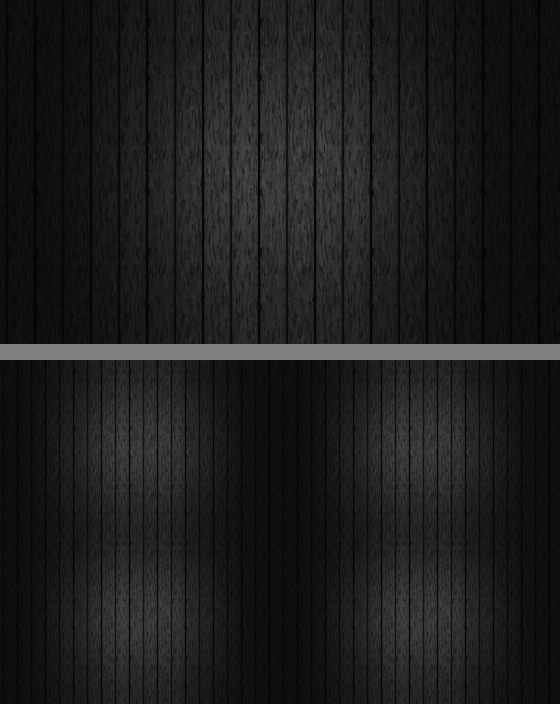
Top: one tile. Bottom: repeated 2 by 2.
Write a Shadertoy shader that draws this texture.

```glsl
const float TAU = 6.2831853;
const float PLANKS = 20.0;        // boards across the canvas
const float PLANK_CYCLE = 4.0;    // boards before the pattern repeats
const float ROWS = 3.0;           // grain repeats down the canvas
const float PLANK_SHIFT = 0.25;   // first joint, in board widths
const float GAP_THIN = 0.026;     // half widths of joints, in board widths
const float GAP_WIDE = 0.034;
const float BEVEL = 0.12;         // soft shading beside a joint
const float GRAIN_CONTRAST = 0.55;
const float PORE_DEPTH = 0.34;
const float KNOT_HEIGHT = 0.85;
const float KNOT_RINGS = 7.0;
const float KNOT_DEPTH = 0.15;
const float CHIP_DEPTH = 0.5;
const float GLOW_FALLOFF = 1.3;
const float GLOW_AT_TOP = 0.52;
const vec3 WOOD_DARK = vec3(0.056);
const vec3 WOOD_LIT = vec3(0.234);
const vec3 GAP_COLOR = vec3(0.016);

vec2 gradientAt(vec2 cell, float seed) {
    vec3 h = fract(vec3(cell, seed) * vec3(0.1031, 0.1030, 0.0973));
    h += dot(h, h.yzx + 33.33);
    float angle = TAU * fract((h.x + h.y) * h.z);
    return vec2(cos(angle), sin(angle));
}

// Gradient noise, about -0.7 to 0.7, that wraps vertically after rows cells.
float noiseWrapY(vec2 p, float rows, float seed) {
    vec2 cell = floor(p), f = p - cell;
    vec2 w = f * f * f * (f * (f * 6.0 - 15.0) + 10.0);
    float y0 = mod(cell.y, rows), y1 = mod(cell.y + 1.0, rows);
    float a = dot(gradientAt(vec2(cell.x, y0), seed), f);
    float b = dot(gradientAt(vec2(cell.x + 1.0, y0), seed), f - vec2(1, 0));
    float c = dot(gradientAt(vec2(cell.x, y1), seed), f - vec2(0, 1));
    float d = dot(gradientAt(vec2(cell.x + 1.0, y1), seed), f - vec2(1, 1));
    return mix(mix(a, b, w.x), mix(c, d, w.x), w.y);
}

// Noise with freq cells across one board and down one repeat.
float boardNoise(vec2 p, vec2 freq, float seed) {
    return noiseWrapY(p * freq + vec2(40.0, 0.0), freq.y, seed);
}

// Vertical fibres: faint broad bands, long streaks and short fine ones.
float fibres(vec2 p, float seed) {
    return 0.22 * boardNoise(p, vec2(3, 2), seed + 2.0)
         + 0.35 * boardNoise(p, vec2(8, 4), seed + 3.0)
         + 0.55 * boardNoise(p, vec2(13, 9), seed + 4.0)
         + 0.45 * boardNoise(p, vec2(17, 26), seed + 5.0);
}

// Narrow dark pores, broken into dashes along the fibres.
float pores(vec2 p, float seed) {
    float n = boardNoise(p, vec2(11, 7), seed + 9.0)
            + 0.5 * boardNoise(p, vec2(15, 22), seed + 10.0);
    return smoothstep(0.16, 0.42, n);
}

// Long nested rings around a knot, fading away up and down the board.
float knotRings(vec2 p, float seed) {
    float dy = fract(p.y - KNOT_HEIGHT + 0.5) - 0.5;
    float warp = 0.10 * boardNoise(p, vec2(3, 6), seed + 6.0);
    float r = length(vec2(p.x - 0.5 + warp, dy * 0.9));
    float core = 1.0 - smoothstep(0.02, 0.09, r);
    float fade = 1.0 - smoothstep(0.08, 0.42, abs(dy));
    return fade * (sin(TAU * KNOT_RINGS * r) - core);
}

// Worn dark chips near the left edge of a board.
float chips(vec2 p, float seed) {
    float n = boardNoise(p, vec2(7, 14), seed + 7.0)
            + 0.6 * boardNoise(p, vec2(3, 3), seed + 8.0);
    return smoothstep(0.18, 0.45, n) * (1.0 - smoothstep(0.1, 0.45, p.x));
}

// Centre glow built from whole cosine waves, so it wraps smoothly.
float centreGlow(vec2 uv) {
    vec2 wave = 0.5 - 0.5 * cos(TAU * uv);
    return pow(max(wave.x, 0.0), GLOW_FALLOFF) * mix(GLOW_AT_TOP, 1.0, wave.y);
}

void mainImage(out vec4 fragColor, in vec2 fragCoord) {
    vec2 uv = fragCoord / iResolution.xy;
    float pixel = PLANKS / iResolution.x;
    float x = uv.x * PLANKS - PLANK_SHIFT;
    vec2 p = vec2(fract(x), uv.y * ROWS);
    float plank = mod(floor(x), PLANK_CYCLE);
    float seed = plank * 17.0 + 5.0;

    // Board tone and surface, with fibres that sway a little
    float isKnotted = float(plank == 2.0);
    float isChipped = float(plank == 1.0);
    float sway = 0.12 * boardNoise(p, vec2(2, 4), seed + 1.0);
    vec2 grain = p + vec2(sway, 0.0);
    float tone = plank == 0.0 || plank == 3.0 ? 1.03 : 0.98;
    tone *= 1.0 + GRAIN_CONTRAST * fibres(grain, seed);
    tone *= 1.0 - PORE_DEPTH * pores(grain, seed);
    tone *= 1.0 + isKnotted * KNOT_DEPTH * knotRings(p, seed);
    tone *= 1.0 - CHIP_DEPTH * mix(0.3, 1.0, isChipped) * chips(p, seed);

    // Joints: nearly even straight lines, every second one a little deeper
    float isWide = mod(floor(x + 0.5), 2.0);
    float edge = min(p.x, 1.0 - p.x);
    float halfWidth = mix(GAP_THIN, GAP_WIDE, isWide);
    float gap = 1.0 - smoothstep(halfWidth - 0.5 * pixel, halfWidth + 0.5 * pixel, edge);
    tone *= mix(mix(0.72, 0.64, isWide), 1.0, smoothstep(0.0, BEVEL, edge));

    vec3 wood = mix(WOOD_DARK, WOOD_LIT, centreGlow(uv)) * tone;
    vec3 color = mix(wood, GAP_COLOR, gap * mix(0.78, 0.9, isWide));
    fragColor = vec4(clamp(color, 0.0, 1.0), 1.0);
}
```
